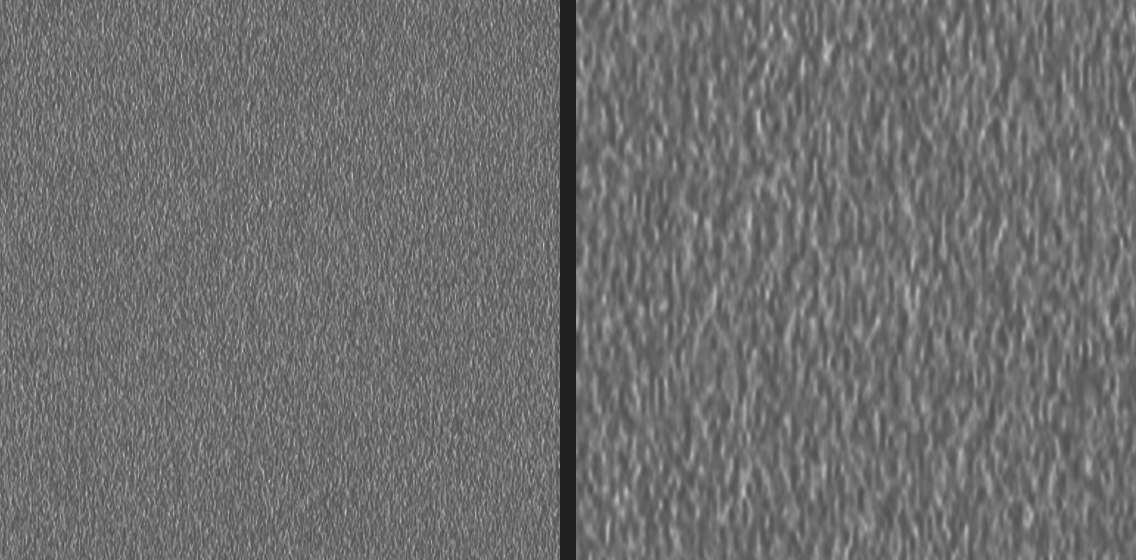
Left: the whole. Right: its middle third, enlarged.
Reproduce this texture procedurally as a WebGL 2 fragment shader.

```glsl
#version 300 es
precision highp float;
// Fine grey brushed grain: short, vertical fibres lit from the side.

#define FIBRE_CELLS vec2(380.0, 126.0)  // main fibres per canvas, across and up
#define COARSE_CELLS vec2(240.0, 84.0)  // wider fibres
#define SPECK_CELLS vec2(500.0, 230.0)  // short, thin specks
#define PATCH_CELLS vec2(46.0, 60.0)    // small tonal patches
#define CLOUD_CELLS vec2(7.0, 10.0)     // broad shading
#define WARP_CELLS vec2(90.0, 60.0)     // scale of the sideways wander
#define WANDER 0.0002                   // sideways wander of the fibres
#define SHADE_SHIFT vec2(1.3, 0.0)      // offset of each fibre's shaded side
#define SHADE_DEPTH 0.48                // strength of the shaded side
#define DARK_GREY 0.228                 // floor of the tone curve
#define TONE_SPAN 0.20                  // height of the mid grey above the floor
#define CONTRAST 0.28                   // steepness of the tone curve

uniform vec2 u_resolution;
out vec4 fragColor;

// Integer hash of a cell and a layer seed, from 0 to 1
float hash(ivec2 cell, int seed) {
    uint h = uint(cell.x) * 1597u + uint(cell.y) * 51749u + uint(seed) * 7919u;
    h = h * 747796405u + 2891336453u;
    h = ((h >> ((h >> 28u) + 4u)) ^ h) * 277803737u;
    h = (h >> 22u) ^ h;
    return float(h >> 8u) / 16777216.0;
}

// One column of smooth noise, shifted by its own random amount
float columnNoise(int column, float y, int seed) {
    y += 32.0 * hash(ivec2(column, -7), seed);
    int row = int(floor(y));
    float blend = smoothstep(0.0, 1.0, fract(y));
    return mix(hash(ivec2(column, row), seed),
               hash(ivec2(column, row + 1), seed), blend);
}

// Staggered value noise, centred on zero with a deviation near one
float grain(vec2 p, int seed) {
    int column = int(floor(p.x));
    float blend = smoothstep(0.0, 1.0, fract(p.x));
    float n = mix(columnNoise(column, p.y, seed),
                  columnNoise(column + 1, p.y, seed), blend);
    return (n - 0.5) / 0.2145;
}

// Grain with a bright and a shaded side, which also evens out broad tones
float embossedGrain(vec2 p, int seed) {
    return grain(p, seed) - SHADE_DEPTH * grain(p + SHADE_SHIFT, seed);
}

void main() {
    vec2 uv = gl_FragCoord.xy / min(u_resolution.x, u_resolution.y);

    // Bend the fibres slightly off the vertical
    vec2 bent = uv;
    bent.x += WANDER * grain(uv * WARP_CELLS, 1);

    // Layer the fibres, specks and shading
    float relief = 0.80 * embossedGrain(bent * FIBRE_CELLS, 2)
                 + 0.36 * embossedGrain(bent * COARSE_CELLS, 3)
                 + 0.32 * grain(bent * SPECK_CELLS, 4)
                 + 0.08 * grain(uv * PATCH_CELLS, 5)
                 + 0.04 * grain(uv * CLOUD_CELLS, 6);

    // Exponential tone: crowded darks, sparse bright glints
    float grey = DARK_GREY + TONE_SPAN * exp(CONTRAST * relief);
    fragColor = vec4(vec3(grey), 1.0);
}
```
